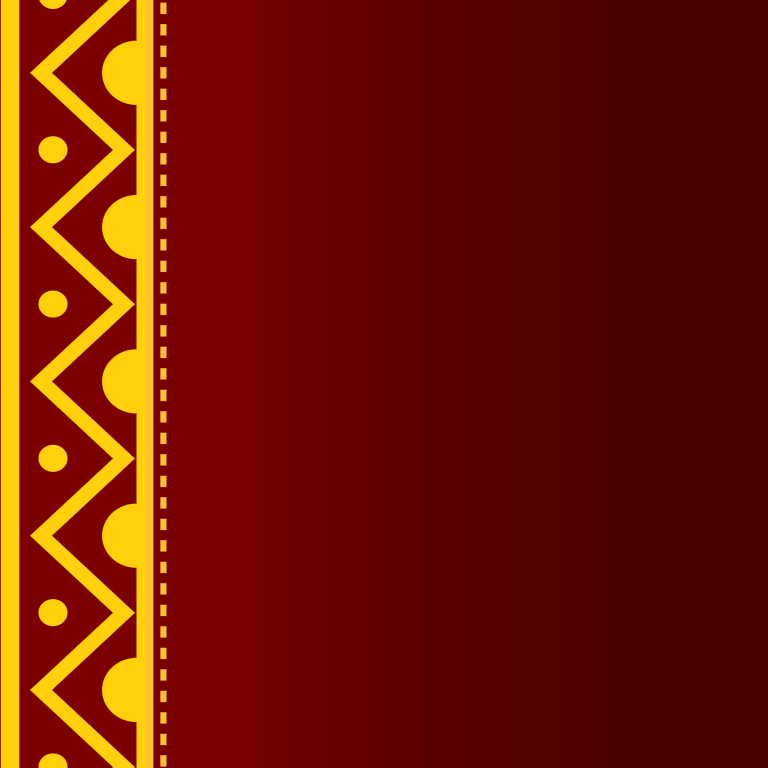
Reproduce this background procedurally as a WebGL 1 fragment shader.

```glsl
precision highp float;
// Dark red gradient with a golden zigzag border, dots and stitching on the left.
uniform vec2 u_resolution;

// Coverage of a shape from its signed distance, softened over one pixel.
float fill(float d) {
  float soft = 0.7 / u_resolution.y;
  return 1.0 - smoothstep(-soft, soft, d);
}

float band(float x, float left, float right) {
  return fill(abs(x - 0.5 * (left + right)) - 0.5 * (right - left));
}

// Signed offset to the nearest repeat of a centre.
float repeatAround(float v, float centre, float period) {
  return (fract((v - centre) / period + 0.5) - 0.5) * period;
}

float ellipse(vec2 q, vec2 radius) {
  return (length(q / radius) - 1.0) * min(radius.x, radius.y);
}

void main() {
  vec2 p = gl_FragCoord.xy / u_resolution;
  p.y = 1.0 - p.y; // measure downwards from the top

  const float period = 0.2009;
  vec3 gold = vec3(1.0, 0.815, 0.045);
  vec3 amber = vec3(1.0, 0.76, 0.19);

  // Red field fading to the right
  float red = 0.27 + 0.205 * exp(-3.6 * max(p.x - 0.32, 0.0));
  vec3 color = vec3(red, 0.0, 0.0);
  color = mix(color, vec3(0.485, 0.0, 0.0), band(p.x, -0.1, 0.178));

  // Zigzag: its left tips line up with the half discs
  float fromTip = repeatAround(p.y, 0.0948, period);
  float zigzagX = 0.0534 + 0.108 * abs(fromTip) * 2.0 / period;
  float ornament = fill((abs(p.x - zigzagX) - 0.0143) * 0.681);

  // Small dots and half discs
  float fromDot = repeatAround(p.y, 0.195, period);
  ornament = max(ornament, fill(ellipse(vec2(p.x - 0.069, fromDot), vec2(0.0189, 0.0176))));
  float disc = ellipse(vec2(p.x - 0.1775, fromTip), vec2(0.0446, 0.0418));
  ornament = max(ornament, fill(max(disc, p.x - 0.179)));

  // Solid rails
  ornament = max(ornament, band(p.x, 0.001, 0.0252));
  ornament = max(ornament, band(p.x, 0.1777, 0.1995));
  color = mix(color, gold, ornament);
  color = mix(color, amber, band(p.x, 0.19, 0.1995));

  // Dashed stitching
  float dashY = repeatAround(p.y, 0.0108, 0.028);
  float dash = band(p.x, 0.2088, 0.2168) * fill(abs(dashY) - 0.0074);
  color = mix(color, amber, dash);

  gl_FragColor = vec4(color, 1.0);
}
```
